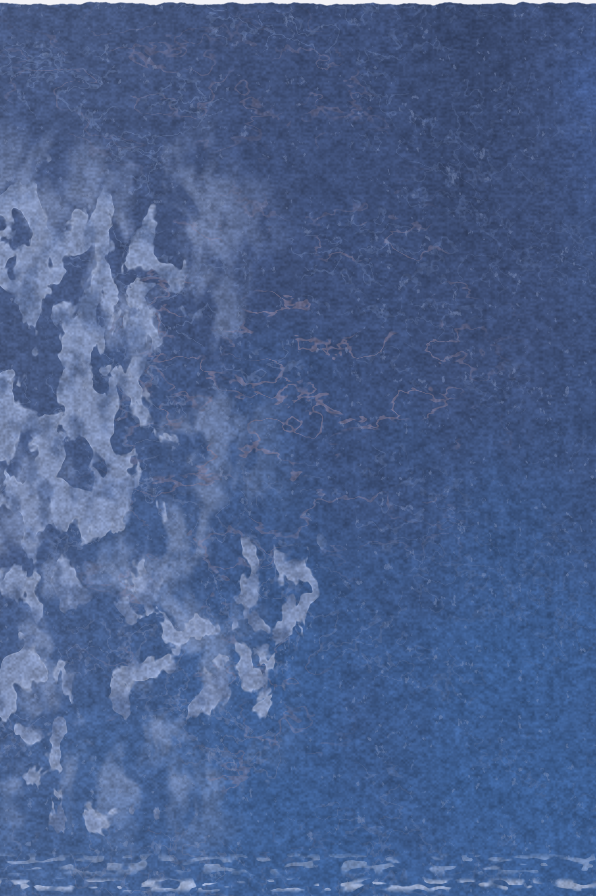
Reproduce this texture procedurally as a WebGL 1 fragment shader.

```glsl
precision highp float;
// Worn blue glazed sheet: a blue gradient with fine grain, glossy crinkled
// patches down the left, faint pink scuffs, a dashed bottom and a torn top.
// Built from warped value noise, thresholded inside soft envelopes.

uniform vec2 u_resolution;

const vec3 SLATE = vec3(0.245, 0.312, 0.468);
const vec3 BLUE = vec3(0.238, 0.375, 0.585);
const vec3 HAZE = vec3(0.370, 0.445, 0.605);
const vec3 GLOSS = vec3(0.520, 0.585, 0.735);
const vec3 GLINT = vec3(0.680, 0.730, 0.850);
const vec3 SCUFF = vec3(0.500, 0.470, 0.570);
const vec3 PAPER = vec3(0.950, 0.950, 0.970);

const vec2 GLOSS_SCALE = vec2(36.0, 23.0);
const vec2 SWELL_SCALE = vec2(30.0, 17.0);
const vec2 SCUFF_SCALE = vec2(24.0, 44.0);
const vec2 DASH_SCALE = vec2(85.0, 260.0);
const float GRAIN = 0.17;
const float EDGE = 0.025;

float hash(vec2 p) {
  return fract(sin(dot(p, vec2(127.1, 311.7))) * 43758.5453);
}

float noise(vec2 p) {
  vec2 i = floor(p), f = fract(p);
  f = f * f * (3.0 - 2.0 * f);
  return mix(mix(hash(i), hash(i + vec2(1.0, 0.0)), f.x),
             mix(hash(i + vec2(0.0, 1.0)), hash(i + 1.0), f.x), f.y);
}

float fbm(vec2 p) {
  float sum = 0.0, amp = 0.533;
  for (int i = 0; i < 4; i++) {
    sum += amp * noise(p);
    p = mat2(1.6, 1.2, -1.2, 1.6) * p + 17.3;
    amp *= 0.5;
  }
  return sum;
}

// Soft window: 1 between lo and hi, fading over the given width
float window(float x, float lo, float hi, float fade) {
  return smoothstep(lo - fade, lo + fade, x)
       * (1.0 - smoothstep(hi - fade, hi + fade, x));
}

// Slate at the top, clearer blue low down and to the right
vec3 sheet(vec2 uv, vec2 p) {
  float cloud = fbm(p * 7.0) - 0.5;
  float blue = smoothstep(0.2, 1.1, 1.0 - uv.y + 0.15 * (uv.x - 0.5) + 0.5 * cloud);
  vec3 col = mix(SLATE, BLUE, blue);
  float corner = window(uv.x, 0.93, 1.2, 0.05) * window(uv.y, 0.8, 0.96, 0.06);
  col = mix(col, vec3(0.29, 0.40, 0.63), corner * (0.6 + 2.0 * cloud));
  col *= 1.0 - 0.07 * window(uv.x, 0.7, 0.86, 0.07) * smoothstep(0.55, 0.9, uv.y);
  return mix(col, HAZE, 0.27 * (1.0 - smoothstep(0.05, 0.6, uv.x)));
}

// How readily gloss appears: dense at the left, sparse towards the middle
float glossDensity(vec2 uv) {
  float left = window(uv.y, 0.17, 0.8, 0.05) * (1.0 - smoothstep(0.16, 0.38, uv.x));
  float middle = window(uv.y, 0.15, 0.44, 0.08) * window(uv.x, 0.2, 0.52, 0.07);
  float gap = 1.0 - 0.6 * window(uv.y, 0.265, 0.285, 0.012);
  float low = window(uv.y, 0.06, 0.2, 0.04) * window(uv.x, -0.1, 0.36, 0.08);
  return max(max(left, 0.57 * middle), 0.5 * low) * gap;
}

// Thin contour lines of a noise field, broken into short strokes
float strokes(vec2 q, vec2 p, float thick) {
  float contour = abs(fbm(q) - 0.5);
  float broken = smoothstep(0.45, 0.58, fbm(p * vec2(14.0, 24.0) + q.x * 0.02));
  return broken * (1.0 - smoothstep(0.25 * thick, thick, contour));
}

void main() {
  vec2 uv = gl_FragCoord.xy / u_resolution;
  vec2 p = gl_FragCoord.xy / u_resolution.y;
  vec2 warp = vec2(fbm(p * 20.0 + 3.0), fbm(p * 20.0 + 41.0)) - 0.5;
  vec3 col = sheet(uv, p);

  // Lustre on the raised swellings, wider than the gloss itself
  float swell = smoothstep(0.47, 0.74, fbm((p + 0.045 * warp) * SWELL_SCALE + 9.0));
  float lustre = window(uv.x, -0.1, 0.42, 0.12) * window(uv.y, 0.08, 0.84, 0.08);
  col = mix(col, GLOSS, 0.65 * swell * lustre);

  // Pink scuffs across the middle and pale creases everywhere
  float scuffArea = window(uv.x, 0.2, 0.8, 0.12) * window(uv.y, 0.42, 0.76, 0.1)
                  + 0.6 * window(uv.x, 0.0, 0.65, 0.1) * window(uv.y, 0.84, 0.97, 0.05)
                  + 0.6 * window(uv.x, 0.15, 0.55, 0.1) * window(uv.y, 0.05, 0.4, 0.08);
  vec2 creased = p + 0.03 * warp;
  float scuff = strokes(creased * SCUFF_SCALE + 70.0, p, 0.032);
  col = mix(col, SCUFF, 0.6 * scuff * min(scuffArea, 1.0));
  float crease = strokes(creased * vec2(46.0, 52.0) + 130.0, p + 5.0, 0.04);
  col = mix(col, HAZE, crease * mix(0.6, 0.25, smoothstep(0.3, 0.9, uv.x)));

  // Glossy patches with brighter rims, none where the density is zero
  float density = glossDensity(uv);
  float level = fbm((p + 0.035 * warp) * GLOSS_SCALE) - 0.82 + 0.32 * density;
  float patchMask = smoothstep(-EDGE, EDGE, level) * smoothstep(0.05, 0.3, density);
  float rim = patchMask * (1.0 - smoothstep(0.0, 0.08, level));
  float tone = fbm(p * vec2(60.0, 42.0) + 5.0);
  vec3 shine = mix(HAZE, GLOSS, smoothstep(0.25, 0.6, tone));
  shine = mix(shine, GLINT, 0.5 * rim * smoothstep(0.4, 0.65, tone));
  col = mix(col, shine, 0.9 * patchMask);

  // Rows of short pale dashes along the bottom
  float rows = window(uv.y, 0.006, 0.018, 0.004) + 0.55 * window(uv.y, 0.026, 0.045, 0.006);
  float dash = smoothstep(0.56, 0.76, noise(p * DASH_SCALE + 4.0 * warp));
  col = mix(col, GLINT, 0.8 * dash * rows);

  // Fine grain, woven threads and tiny pale flecks
  float grain = noise(p * 430.0) + noise(p * vec2(190.0, 260.0) + 7.0) - 1.0;
  col *= 1.0 + GRAIN * grain + 0.22 * (fbm(p * 80.0) - 0.5);
  float fleck = smoothstep(0.70, 0.84, fbm(p * vec2(150.0, 120.0) + 31.0));
  col = mix(col, GLOSS, 0.4 * fleck);

  // Torn paper at the top edge
  float tear = 0.999 - 0.006 * fbm(vec2(p.x * 70.0, 2.0));
  col = mix(col, PAPER, smoothstep(tear - 0.001, tear + 0.001, uv.y));

  gl_FragColor = vec4(col, 1.0);
}
```
